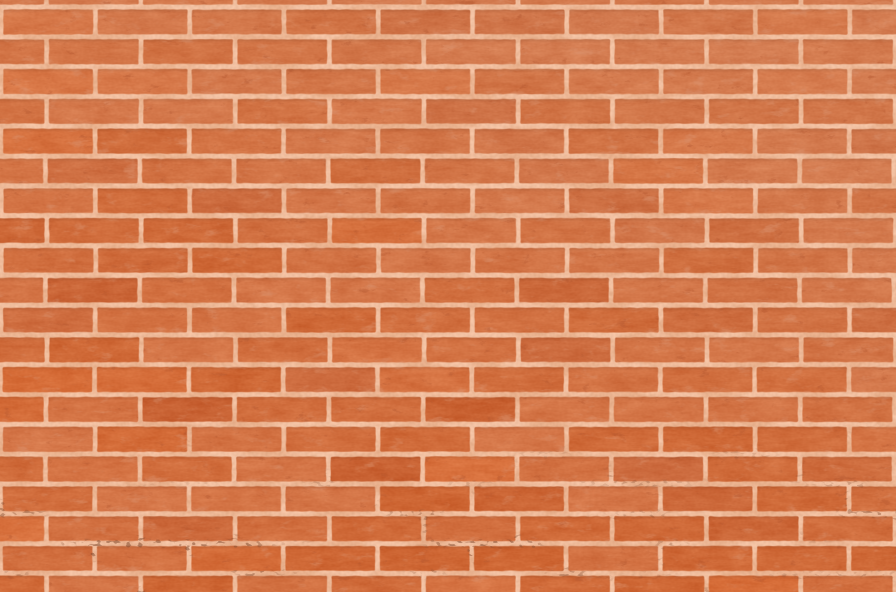
This texture is drawn by a Shadertoy shader. Its source:

```glsl
float hash(vec2 p) {
    vec3 q = fract(vec3(p.xyx) * 0.1031);
    q += dot(q, q.yzx + 33.33);
    return fract((q.x + q.y) * q.z);
}

vec2 gradient(vec2 cell) {
    float angle = 6.2832 * hash(cell + 71.0);
    return vec2(cos(angle), sin(angle));
}

// Gradient noise, roughly -0.7 to 0.7
float noise(vec2 p) {
    vec2 i = floor(p), f = p - i;
    vec2 u = f * f * f * (f * (f * 6.0 - 15.0) + 10.0);
    vec2 e = vec2(0.0, 1.0);
    return mix(
        mix(dot(gradient(i), f), dot(gradient(i + e.yx), f - e.yx), u.x),
        mix(dot(gradient(i + e), f - e), dot(gradient(i + e.yy), f - e.yy), u.x), u.y);
}

float fbm(vec2 p) {
    float sum = 0.0, amplitude = 0.6;
    for (int i = 0; i < 4; i++) {
        sum += amplitude * noise(p);
        p = p * 2.03 + 17.3;
        amplitude *= 0.55;
    }
    return sum;
}

float roundedBox(vec2 p, vec2 halfSize, float radius) {
    vec2 q = abs(p) - halfSize + radius;
    return length(max(q, 0.0)) + min(max(q.x, q.y), 0.0) - radius;
}

void mainImage(out vec4 fragColor, in vec2 fragCoord) {
    vec2 uv = fragCoord / iResolution.xy;

    // One unit is one course; courses are counted downward
    float brickLength = 3.163;
    float pixel = 19.86 / iResolution.y;
    vec2 p = vec2(fragCoord.x, iResolution.y - fragCoord.y) * pixel;
    p.y -= 0.235;

    // Running bond with slightly uneven head joints
    float row = floor(p.y);
    float shift = 0.01 + 0.48 * mod(row, 2.0) + 0.018 * (hash(vec2(row + 9.0, 4.0)) - 0.5);
    float column = p.x / brickLength - shift;
    vec2 id = vec2(floor(column), row) + 40.0;
    vec2 local = vec2((fract(column) - 0.5) * brickLength, fract(p.y) - 0.5);
    float tone = hash(id);
    float kind = hash(id + 23.7);

    // Brick face, with a faintly ragged outline
    vec2 halfSize = vec2(0.5 * brickLength - 0.078, 0.415 + 0.012 * (kind - 0.5));
    float d = roundedBox(local, halfSize, 0.05) + 0.022 * noise(p * 4.0 + 50.0);
    float softness = max(0.035, 0.75 * pixel);
    float face = 1.0 - smoothstep(-softness, softness, d);

    // Fired clay: each brick has its own base hue
    vec3 brick = mix(vec3(0.805, 0.395, 0.195), vec3(0.835, 0.465, 0.285), tone);
    brick = mix(brick, vec3(0.87, 0.44, 0.22), 0.5 * smoothstep(0.8, 1.0, kind));
    brick = mix(brick, vec3(0.76, 0.36, 0.19), 0.5 * smoothstep(0.2, 0.0, kind));

    // Paler toward the upper right
    float fade = smoothstep(0.45, 1.5, uv.x * 0.6 + uv.y);
    brick = mix(brick, vec3(0.83, 0.51, 0.35), 0.6 * fade);

    // Blotches, drawn streaks and fine grain, different on every brick
    vec2 surface = p + id * vec2(7.31, 3.17);
    float blotch = fbm(surface * vec2(0.9, 1.8));
    float streak = fbm(surface * vec2(1.5, 7.0) + 31.0);
    float grain = noise(surface * vec2(9.0, 12.0));
    brick += vec3(0.05, 0.075, 0.075) * blotch + vec3(0.035, 0.05, 0.05) * streak;
    brick += 0.018 * grain;

    // Lime bloom and scorched scuffs
    float bloom = smoothstep(0.12, 0.5, fbm(surface * vec2(1.1, 2.4) + 83.0));
    brick = mix(brick, vec3(0.86, 0.58, 0.44), 0.5 * bloom);
    float scuff = smoothstep(0.22, 0.5, fbm(surface * vec2(1.6, 3.0) + 140.0));
    brick = mix(brick, vec3(0.69, 0.33, 0.18), 0.4 * scuff);

    // Shade beneath the upper joint and around the rim
    brick *= 1.0 - 0.07 * smoothstep(-0.2, -0.42, local.y) * smoothstep(-0.16, -0.02, d);

    // Mortar with patchy tint
    vec3 mortar = mix(vec3(0.91, 0.69, 0.55), vec3(0.95, 0.76, 0.64),
                      smoothstep(-0.3, 0.25, fbm(p * vec2(0.6, 1.4))));
    mortar += 0.04 * noise(p * 9.0);

    // Grime caught in a few joints, mostly low on the wall
    float grime = smoothstep(0.1, 0.4, noise(p * vec2(5.0, 9.0) + 11.0))
                * smoothstep(0.0, 0.4, noise(p * vec2(0.3, 0.8) + 5.0))
                * smoothstep(0.35, 0.0, uv.y) * smoothstep(-0.1, 0.0, d);

    vec3 color = mix(mortar, brick, face);
    color = mix(color, vec3(0.50, 0.28, 0.17), 0.6 * grime);
    fragColor = vec4(clamp(color, 0.0, 1.0), 1.0);
}
```
